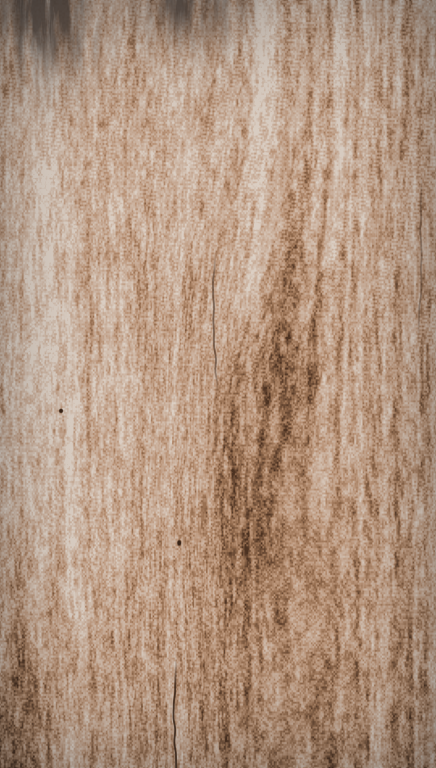
Reproduce this texture procedurally as a Shadertoy shader.

```glsl
// Weathered plank: upright grain, a leaning brown heart streak, pale sapwood and fine cracks.

const vec3 DARK  = vec3(0.30, 0.195, 0.13);
const vec3 BROWN = vec3(0.60, 0.44, 0.32);
const vec3 TAN   = vec3(0.735, 0.585, 0.475);
const vec3 SAND  = vec3(0.78, 0.665, 0.58);
const vec3 PALE  = vec3(0.86, 0.81, 0.765);
const vec3 SOOT  = vec3(0.34, 0.29, 0.26);
const vec3 CRACK = vec3(0.22, 0.14, 0.09);

const float BASE_TONE = 0.735;     // 0 is DARK, 1 is PALE
const float STREAK_CONTRAST = 0.40;
const float FIBRE_CONTRAST = 0.58;
const float GRIT_CONTRAST = 0.42;
const float HEART_DEPTH = 0.40;
const float VIGNETTE = 0.27;

float hash(vec2 p) {
    return fract(sin(dot(p, vec2(127.1, 311.7))) * 43758.5453);
}

float noise(vec2 p) {
    vec2 i = floor(p), f = fract(p);
    f = f * f * (3.0 - 2.0 * f);
    return mix(mix(hash(i), hash(i + vec2(1, 0)), f.x),
               mix(hash(i + vec2(0, 1)), hash(i + vec2(1, 1)), f.x), f.y);
}

// Noise centred on zero
float grain(vec2 p) { return noise(p) - 0.5; }

float fbm(vec2 p) {
    float sum = 0.0, amp = 0.5;
    for (int i = 0; i < 4; i++) {
        sum += amp * grain(p);
        p = p * 2.03 + 17.3;
        amp *= 0.55;
    }
    return sum;
}

// Soft bump of the given half width
float bump(float d, float w) { return exp(-d * d / (w * w)); }

// Upright wavering crack between two heights
float crack(vec2 p, float x, float low, float high) {
    float d = abs(p.x - x - 0.016 * grain(vec2(x * 90.0, p.y * 14.0))
                        - 0.004 * grain(vec2(x * 50.0, p.y * 60.0)));
    float ends = smoothstep(low, low + 0.05, p.y) * (1.0 - smoothstep(high - 0.05, high, p.y));
    return ends * (1.0 - smoothstep(0.0005, 0.0036, d));
}

float pinhole(vec2 p, vec2 centre, vec2 size) {
    return 1.0 - smoothstep(0.5, 1.3, length((p - centre) / size));
}

// Straight ramp between two tones
float ramp(float a, float b, float t) { return clamp((t - a) / (b - a), 0.0, 1.0); }

vec3 woodColor(float t) {
    vec3 c = mix(DARK, BROWN, ramp(0.0, 0.34, t));
    c = mix(c, TAN, ramp(0.34, 0.56, t));
    c = mix(c, SAND, ramp(0.56, 0.72, t));
    return mix(c, PALE, ramp(0.72, 1.08, t));
}

void mainImage(out vec4 fragColor, in vec2 fragCoord) {
    vec2 p = fragCoord / iResolution.xy;
    float down = 1.0 - p.y;

    // Grain flow: leaning near the heart, straight at the sides
    float lean = 0.11 * smoothstep(0.05, 0.7, down) * bump(p.x - 0.55, 0.18);
    float x = p.x + lean + 0.018 * grain(vec2(p.x * 4.0, p.y * 3.5))
            + 0.004 * grain(p * vec2(12.0, 16.0));
    float right = smoothstep(0.60, 0.74, p.x);

    // Long streaks, then short fibres and grit
    float streaks = 0.25 * grain(vec2(x * 14.0, p.y * 1.2))
                  + 0.45 * grain(vec2(x * 45.0 + 7.0, p.y * 2.0))
                  + mix(0.45, 1.05, right) * grain(vec2(x * 92.0, p.y * 2.0 + 5.0));
    float fibres = 0.50 * grain(vec2(x * 125.0, p.y * 30.0))
                 + 0.60 * grain(vec2(x * 190.0 + 3.0, p.y * 75.0));
    float grit = grain(p * vec2(270.0, 400.0));
    float tone = BASE_TONE + STREAK_CONTRAST * streaks + FIBRE_CONTRAST * fibres
               + GRIT_CONTRAST * grit;

    // Nested arches of the flat-sawn face
    float off = p.x - 0.40;
    float arch = down + 11.0 * off * off + 0.06 * fbm(p * 9.0);
    float face = bump(off, 0.15) * (1.0 - smoothstep(0.30, 0.60, down));
    tone += 0.16 * face * grain(vec2(arch * 17.0, 2.0)) - 0.05 * face;

    // Pale sapwood at the left and a bright ridge falling from the top
    float patchy = 0.75 + 1.4 * fbm(vec2(x * 26.0, p.y * 3.5));
    float sapLine = 0.115 + 0.07 * down + 0.02 * grain(vec2(p.y * 5.0, 3.0));
    float sapFade = smoothstep(0.05, 0.25, down);
    tone += 0.22 * bump(p.x - sapLine, 0.045) * patchy * sapFade;
    tone += 0.12 * bump(p.x - 0.04, 0.07) * bump(down - 0.42, 0.33);
    float ridge = 0.612 - 0.22 * down * down + 0.012 * grain(vec2(p.y * 22.0, 9.0));
    float ridgeFade = 1.0 - smoothstep(0.05, 0.60, down);
    tone += 0.40 * bump(p.x - ridge, 0.022) * ridgeFade * patchy;
    tone += 0.10 * bump(p.x - ridge + 0.02, 0.07) * ridgeFade;

    // Brown heart streak with ragged edges and a darker core
    float ragged = 0.10 * fbm(vec2(x * 34.0, p.y * 6.0));
    float heartLine = mix(0.680, 0.560, smoothstep(0.20, 0.80, down));
    float heartWidth = 0.038 + 0.075 * smoothstep(0.2, 0.6, down);
    float heartFade = smoothstep(0.08, 0.46, down) * (1.0 - 0.62 * smoothstep(0.64, 0.86, down));
    float heart = bump(p.x - heartLine + ragged, heartWidth) * heartFade;
    tone -= HEART_DEPTH * heart * (0.95 + 1.5 * fbm(vec2(x * 55.0, p.y * 11.0)));
    tone -= 0.24 * bump(p.x - 0.672, 0.028) * (1.0 - smoothstep(0.05, 0.26, down))
          * (0.9 + 1.8 * fbm(p * vec2(24.0, 60.0)));

    // Browner right side and foot of the plank
    float blotch = 0.85 + 2.0 * fbm(vec2(x * 36.0, p.y * 6.0));
    tone -= 0.07 * right * (0.5 + smoothstep(0.3, 0.9, down));
    tone -= 0.30 * smoothstep(0.68, 1.0, down) * bump(p.x - 0.01, 0.18) * blotch;
    tone -= 0.13 * smoothstep(0.55, 1.0, down) * blotch;

    vec3 color = woodColor(clamp(tone, 0.0, 1.08));

    // Sooty weathering along the top edge
    float soot = bump(p.x - 0.11, 0.10) * bump(down, 0.085)
               + 0.75 * bump(p.x - 0.44, 0.11) * bump(down, 0.05);
    soot *= 0.85 + 2.2 * fbm(vec2(x * 48.0, p.y * 12.0));
    color = mix(color, SOOT, clamp(soot, 0.0, 0.9));

    // Cracks and pinholes
    float flaw = 0.55 * crack(p, 0.495, 0.48, 0.68);
    flaw = max(flaw, 0.85 * crack(p, 0.403, -0.06, 0.15));
    flaw = max(flaw, 0.35 * crack(p, 0.965, 0.55, 0.78));
    flaw = max(flaw, pinhole(p, vec2(0.140, 0.465), vec2(0.005, 0.003)));
    flaw = max(flaw, pinhole(p, vec2(0.411, 0.293), vec2(0.005, 0.004)));
    color = mix(color, CRACK, flaw);

    // Greyed, darker rim
    vec2 rim = abs(p - 0.5) * 2.0;
    float shade = clamp(0.6 * pow(rim.x, 5.0) + 0.6 * pow(rim.y, 6.0), 0.0, 1.0);
    color = mix(color, vec3(dot(color, vec3(0.33))), 0.18 * shade);
    color *= 1.0 - VIGNETTE * shade;
    fragColor = vec4(color, 1.0);
}
```
